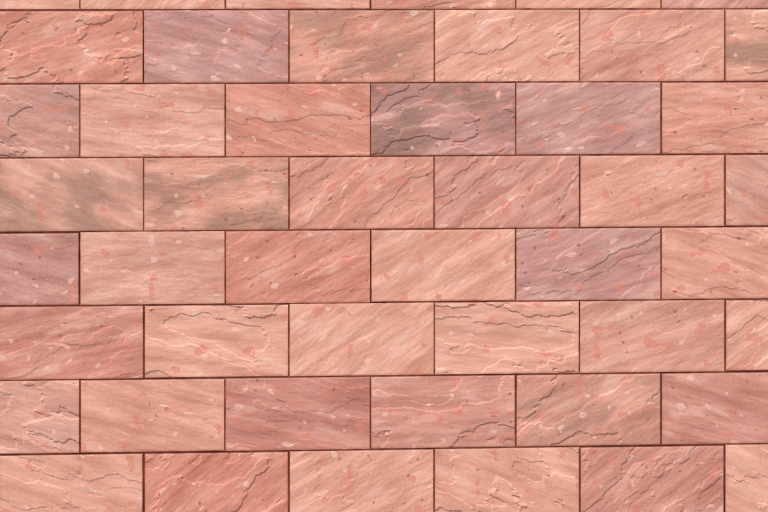
This texture is drawn by a WebGL 1 fragment shader. Its source:

```glsl
precision highp float;
// Wall of split sandstone blocks in running bond: salmon, apricot and mauve, with thin dark joints.
uniform vec2 u_resolution;

float hash(vec2 p) {
  p = fract(p * vec2(0.1031, 0.1173) + 0.137);
  p += dot(p, p.yx + 33.33);
  return fract((p.x + p.y) * p.x * 17.31);
}

// Gradient noise, roughly -1 to 1
float corner(vec2 cell, vec2 f, vec2 c) {
  float a = 6.2832 * hash(cell + c);
  return dot(vec2(cos(a), sin(a)), f - c);
}

float noise(vec2 p) {
  vec2 i = floor(p), f = p - i;
  vec2 u = f * f * f * (f * (f * 6.0 - 15.0) + 10.0);
  float low = mix(corner(i, f, vec2(0.0)), corner(i, f, vec2(1.0, 0.0)), u.x);
  float high = mix(corner(i, f, vec2(0.0, 1.0)), corner(i, f, vec2(1.0)), u.x);
  return 1.5 * mix(low, high, u.y);
}

float fbm(vec2 p) {
  float sum = 0.0, amp = 0.5;
  for (int i = 0; i < 4; i++) {
    sum += amp * noise(p);
    p = mat2(1.6, 1.2, -1.2, 1.6) * p + 7.3;
    amp *= 0.5;
  }
  return sum;
}

vec2 rotate(vec2 p, float a) {
  return vec2(cos(a) * p.x + sin(a) * p.y, cos(a) * p.y - sin(a) * p.x);
}

// Split face: fine grain plus cleft ledges that follow the bedding
float relief(vec2 p, float angle, float rough, vec2 seed) {
  vec2 g = rotate(p, angle);
  float bed = noise(g * vec2(5.0, 13.0) + seed) + 0.45 * fbm(g * vec2(18.0, 34.0) + seed);
  float ledges = smoothstep(0.12, 0.2, bed) + 0.6 * smoothstep(-0.4, -0.34, bed);
  return rough * (ledges + 0.5 * bed) + 0.35 * fbm(g * vec2(25.0, 75.0) + seed);
}

void main() {
  vec2 p = gl_FragCoord.xy / u_resolution.y;
  float px = 1.0 / u_resolution.y;
  float down = 1.0 - p.y;

  // Courses narrow slightly to the right; every second one is shifted
  float pitch = 0.1447 - 0.0021 * p.x;
  float course = (down - 0.0195 + 0.0015 * p.x) / pitch + 1.0;
  float row = floor(course);
  float along = (p.x - mix(0.156, 0.2805, mod(row, 2.0))) / 0.2838;
  vec2 id = vec2(floor(along), row) + 9.0;
  vec2 q = vec2(fract(along) - 0.5, 0.5 - fract(course)) * vec2(0.2838, pitch);

  // Character of this block
  float tone = hash(id + 3.7);
  float tint = hash(id * 1.7 + 11.3);
  float rough = mix(0.12, 1.0, pow(hash(id + 27.1), 1.6));
  float stained = smoothstep(0.72, 0.95, hash(id * 1.3 + 41.9));
  float angle = mix(-0.55, 0.75, hash(id + 58.3));
  vec2 seed = 40.0 * vec2(hash(id + 71.7), hash(id + 83.9));

  // Distance to the slightly uneven outline
  float gap = 0.0006 + 0.0017 * pow(hash(id + 95.1), 3.0);
  vec2 shift = 0.0007 * (vec2(tint, tone) - 0.5);
  vec2 inset = 0.5 * vec2(0.2838, pitch) - gap - abs(q + shift);
  float edge = min(inset.x, inset.y) + 0.0007 * fbm(p * 45.0);

  // Stone colour: apricot to salmon to mauve, redder in the lower courses
  float mauve = smoothstep(0.55, 0.9, tint) * (1.0 - 0.6 * smoothstep(0.6, 0.75, down));
  float red = smoothstep(0.3, 1.0, tone) * mix(0.55, 0.85, smoothstep(0.5, 0.8, down));
  vec3 stone = mix(vec3(0.90, 0.66, 0.575), vec3(0.81, 0.515, 0.45), red);
  stone = mix(stone, vec3(0.77, 0.57, 0.545), 0.85 * mauve);

  // Diagonal bedding streaks and broad mottling
  vec2 g = rotate(q, angle);
  float streak = fbm(g * vec2(5.0, 42.0) + seed);
  float mottle = fbm(q * 13.0 + seed.yx);
  stone += vec3(0.13, 0.13, 0.125) * streak + vec3(0.06, 0.07, 0.07) * mottle;
  float veil = smoothstep(0.12, 0.45, fbm(g * vec2(9.0, 26.0) + seed + 19.0));
  stone = mix(stone, vec3(0.93, 0.73, 0.66), 0.55 * veil);
  float grey = stained * smoothstep(-0.25, 0.35, fbm(g * vec2(8.0, 18.0) + seed + 5.0));
  stone = mix(stone, vec3(0.60, 0.46, 0.41), 0.75 * grey);

  // Coral blotches, pale chips and small pits
  float blotch = smoothstep(0.52, 0.64, noise(q * 30.0 + seed) + 0.3 * fbm(q * 90.0));
  stone = mix(stone, vec3(0.87, 0.54, 0.47), 0.6 * blotch);
  float chip = smoothstep(0.64, 0.74, noise(g * vec2(38.0, 55.0) + seed + 31.0) + 0.3 * mottle);
  stone = mix(stone, vec3(0.95, 0.78, 0.72), 0.6 * chip);
  float pit = smoothstep(0.68, 0.8, noise(g * vec2(60.0, 95.0) + seed.yx)) * step(0.45, tone);
  stone = mix(stone, vec3(0.56, 0.34, 0.28), 0.45 * pit);

  // Light from the upper left rakes over the relief
  float slope = relief(q, angle, rough, seed)
              - relief(q + vec2(-0.0015, 0.0028), angle, rough, seed);
  stone *= 1.0 + clamp(0.42 * slope, -0.3, 0.13);
  stone += 0.035 * fbm(p * 170.0);

  // Worn arris, then the shadowed joint
  stone += 0.05 * smoothstep(0.006, 0.002, inset.y) * sign(q.y);
  stone = mix(stone, vec3(0.62, 0.36, 0.28), 0.65 * exp(-max(edge, 0.0) / 0.0011));
  vec3 joint = mix(vec3(0.20, 0.09, 0.07), vec3(0.50, 0.28, 0.22), 0.5 + 0.7 * fbm(p * 9.0));
  gl_FragColor = vec4(mix(joint, stone, smoothstep(-px, px, edge)), 1.0);
}
```
